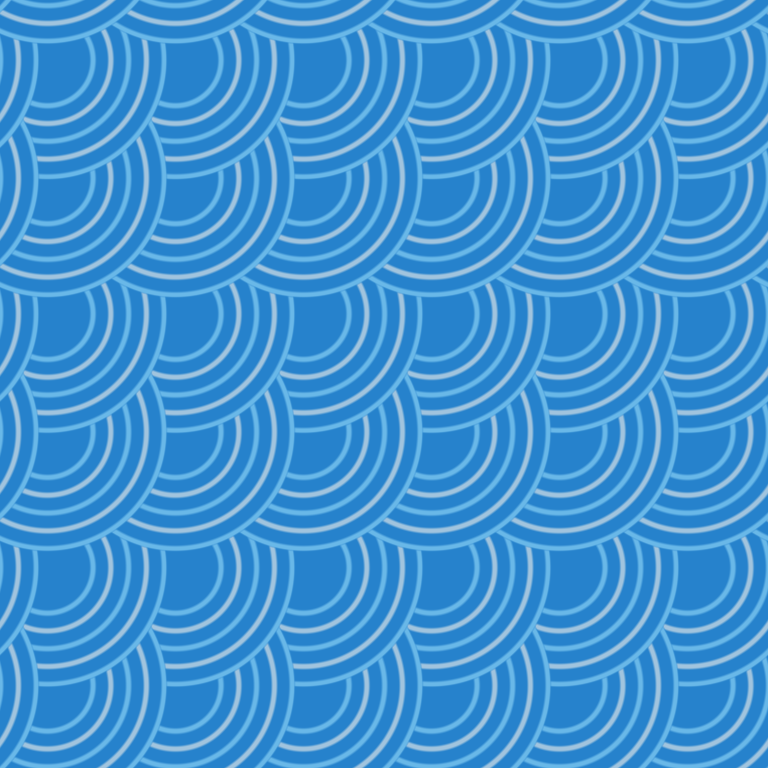
Reproduce this pattern procedurally as a three.js fragment shader.

```glsl
// Overlapping wave scales: ringed discs in paired rows, six columns across
varying vec2 vUv;

const vec3 WATER = vec3(0.15, 0.51, 0.80);
const vec3 FOAM = vec3(0.41, 0.72, 0.91);
const vec3 SILVER = vec3(0.63, 0.77, 0.87);
const float PAIR_HEIGHT = 1.982;

// Lays one disc with five concentric lines over the colour below
vec3 paintDisc(vec3 below, vec2 offset) {
  float r = length(offset);
  float ring = clamp(floor((r - 0.356) / 0.139 + 0.5), 0.0, 4.0);
  float fromLine = abs(r - 0.356 - ring * 0.139);
  float line = 1.0 - smoothstep(0.008, 0.032, fromLine);
  vec3 ink = mix(FOAM, SILVER, mod(ring, 2.0));
  float cover = 1.0 - smoothstep(0.922, 0.942, r);
  return mix(below, mix(WATER, ink, line), cover);
}

void main() {
  // One unit is the column spacing
  vec2 p = vUv * 6.0 - vec2(0.371, 5.53);
  vec2 cell = vec2(fract(p.x), mod(p.y, PAIR_HEIGHT));
  vec3 color = WATER;

  // Back to front: lower pair to upper, right to left, lower disc to upper
  for (int pair = 0; pair < 2; pair++) {
    for (int column = 0; column < 2; column++) {
      for (int row = 0; row < 2; row++) {
        vec2 center = vec2(1.0 - float(column),
                           float(pair) * PAIR_HEIGHT - 0.922 * (1.0 - float(row)));
        color = paintDisc(color, cell - center);
      }
    }
  }

  gl_FragColor = vec4(color, 1.0);
}
```
